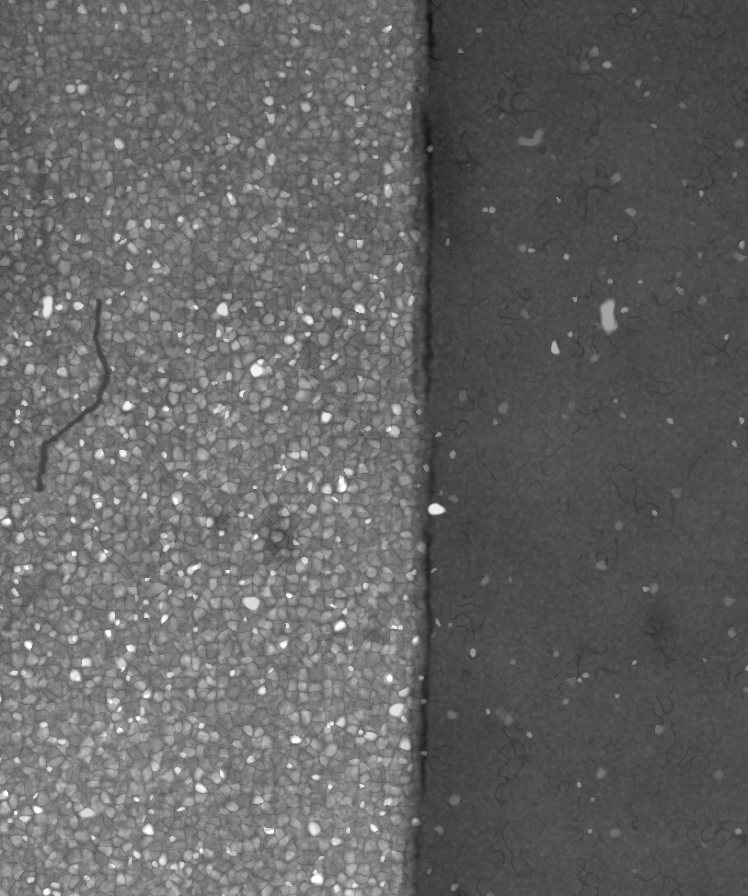
A WebGL 1 fragment shader for this texture:

```glsl
precision highp float;
// Two strips of worn asphalt meeting at a dark vertical seam: pale, stony
// paving on the left and smooth dark paving on the right. Cellular stones and
// gradient noise give the grain; distance functions place cracks and pebbles.
uniform vec2 u_resolution;

vec2 hash2(vec2 c) {
  vec3 h = fract(c.xyx * vec3(0.1031, 0.1030, 0.0973));
  h += dot(h, h.yzx + 33.33);
  return fract((h.xx + h.yz) * h.zy);
}

float gradientNoise(vec2 p) {
  vec2 i = floor(p), f = fract(p);
  vec2 u = f * f * f * (f * (f * 6.0 - 15.0) + 10.0);
  float a = dot(hash2(i) - 0.5, f);
  float b = dot(hash2(i + vec2(1, 0)) - 0.5, f - vec2(1, 0));
  float c = dot(hash2(i + vec2(0, 1)) - 0.5, f - vec2(0, 1));
  float d = dot(hash2(i + vec2(1, 1)) - 0.5, f - vec2(1, 1));
  return 2.0 * mix(mix(a, b, u.x), mix(c, d, u.x), u.y);
}

float fbm(vec2 p) {
  float sum = 0.0, amp = 0.6;
  for (int i = 0; i < 4; i++) {
    sum += amp * gradientNoise(p);
    p = p * 2.03 + 17.3;
    amp *= 0.55;
  }
  return sum;
}

// Nearest stone: x = distance to its centre, y = gap to the next, zw = random
vec4 stones(vec2 p) {
  vec2 cell = floor(p), rnd = vec2(0.0);
  float near = 9.0, next = 9.0;
  for (int j = -1; j <= 1; j++) {
    for (int i = -1; i <= 1; i++) {
      vec2 c = cell + vec2(i, j);
      float d = length(c + 0.1 + 0.8 * hash2(c) - p);
      if (d < near) {
        next = near;
        near = d;
        rnd = hash2(c + 71.7);
      } else next = min(next, d);
    }
  }
  return vec4(near, next - near, rnd);
}

// Soft stroke between two points
float stroke(vec2 p, vec2 a, vec2 b, float width) {
  vec2 ab = b - a;
  float t = clamp(dot(p - a, ab) / dot(ab, ab), 0.0, 1.0);
  return 1.0 - smoothstep(0.2 * width, width, length(p - a - ab * t));
}

float pebble(vec2 p, vec2 centre, vec2 radius) {
  return 1.0 - smoothstep(0.65, 1.2, length((p - centre) / radius));
}

float smudge(vec2 p, vec2 centre, vec2 radius) {
  vec2 d = (p - centre) / radius;
  return exp(-dot(d, d));
}

void main() {
  vec2 p = gl_FragCoord.xy / u_resolution.y;
  vec2 wob = vec2(gradientNoise(p * 65.0), gradientNoise(p * 65.0 + 40.0));
  vec2 q = p + 0.006 * wob;
  float cloud = fbm(p * 9.0), grain = fbm(p * 190.0);

  // Seam and the two sides
  float seam = 0.463 + 0.012 * smoothstep(0.0, 0.4, p.y) + 0.008 * gradientNoise(vec2(p.y * 9.0, 3.0));
  float dx = p.x - seam + 0.006 * wob.x;
  float dark = smoothstep(-0.022, 0.006, dx);

  // Pale side: coarse and fine stones with scattered bright chips
  vec4 big = stones(q * 78.0), small = stones(q * 135.0 + 9.0);
  float bigCap = 1.0 - smoothstep(0.2, 0.62, big.x);
  float smallCap = 1.0 - smoothstep(0.2, 0.65, small.x);
  float rough = mix(1.0, 0.62, smoothstep(0.5, 1.0, p.y));
  float pale = mix(0.475, 0.385, smoothstep(0.05, 0.95, p.y));
  pale += 0.09 * cloud + 0.11 * grain - 0.05 * smoothstep(0.07, 0.0, p.x) * p.y;
  pale += rough * (0.21 * bigCap * big.z * big.z + 0.15 * smallCap * (small.z - 0.25));
  pale -= 0.055 * rough * (1.0 - smoothstep(0.0, 0.22, big.y));
  pale += rough * 0.34 * bigCap * smoothstep(0.962, 0.985, big.w);
  pale += rough * 0.34 * smallCap * smoothstep(0.955, 0.975, small.w);

  // Dark side: faint grain, worm-like pits and rare specks
  float pit = 1.0 - smoothstep(0.0, 0.07, abs(gradientNoise(p * 48.0 + 5.0)));
  float tar = 0.305 - 0.035 * smoothstep(0.6, 1.0, p.y) - 0.03 * smoothstep(0.13, 0.0, dx);
  tar += 0.05 * cloud + 0.07 * grain + 0.045 * smallCap * (small.z - 0.4);
  tar -= 0.05 * pit * smoothstep(-0.1, 0.3, gradientNoise(p * 22.0));
  tar += 0.26 * smallCap * smoothstep(0.983, 0.997, small.w);
  tar += 0.15 * bigCap * smoothstep(0.975, 0.995, big.w);
  float v = mix(pale, tar, dark);

  // Broken shadow lines along the seam
  float breaks = smoothstep(-0.25, 0.25, gradientNoise(vec2(p.x * 60.0, p.y * 14.0)));
  v -= 0.11 * breaks * exp(-pow((dx - 0.004) / 0.0045, 2.0));
  v -= 0.08 * (1.0 - breaks) * exp(-pow((dx + 0.010) / 0.004, 2.0));
  v -= 0.06 * smudge(p, vec2(0.49, 0.81), vec2(0.025, 0.12));

  // Branching crack near the left edge
  float crack = stroke(q, vec2(0.111, 0.665), vec2(0.107, 0.622), 0.005);
  crack = max(crack, stroke(q, vec2(0.107, 0.622), vec2(0.120, 0.583), 0.005));
  crack = max(crack, stroke(q, vec2(0.120, 0.583), vec2(0.111, 0.551), 0.006));
  crack = max(crack, stroke(q, vec2(0.111, 0.551), vec2(0.052, 0.505), 0.006));
  crack = max(crack, stroke(q, vec2(0.052, 0.505), vec2(0.043, 0.455), 0.007));
  crack = max(crack, 0.5 * stroke(q, vec2(0.047, 0.82), vec2(0.048, 0.72), 0.006));
  crack = max(crack, 0.5 * stroke(q, vec2(0.055, 0.36), vec2(0.008, 0.30), 0.007));
  v = mix(v, 0.23, 0.8 * crack);

  // Worn dark patches
  v -= 0.13 * smudge(q, vec2(0.312, 0.395), vec2(0.02, 0.035));
  v -= 0.10 * smudge(q, vec2(0.247, 0.42), vec2(0.012, 0.016));
  v -= 0.10 * smudge(q, vec2(0.417, 0.29), vec2(0.014, 0.01));
  v -= 0.05 * smudge(q, vec2(0.735, 0.303), vec2(0.014, 0.03));

  // Loose pebbles
  v = mix(v, 0.64, pebble(q, vec2(0.679, 0.647), vec2(0.0085, 0.019)));
  v = mix(v, 0.92, pebble(q, vec2(0.487, 0.430), vec2(0.0095, 0.007)));
  v = mix(v, 0.43, pebble(q, vec2(0.592, 0.842), vec2(0.014, 0.006)));
  v = mix(v, 0.70, pebble(q, vec2(0.620, 0.612), vec2(0.005, 0.007)));
  v = mix(v, 0.95, pebble(q, vec2(0.287, 0.586), vec2(0.007, 0.008)));
  v = mix(v, 0.90, pebble(q, vec2(0.053, 0.657), vec2(0.006, 0.013)));
  v = mix(v, 0.88, pebble(q, vec2(0.249, 0.655), vec2(0.008, 0.007)));
  v = mix(v, 0.88, pebble(q, vec2(0.443, 0.208), vec2(0.007, 0.008)));
  v = mix(v, 0.85, pebble(q, vec2(0.280, 0.327), vec2(0.009, 0.006)));
  v = mix(v, 0.85, pebble(q, vec2(0.098, 0.092), vec2(0.009, 0.007)));
  gl_FragColor = vec4(vec3(clamp(v, 0.0, 1.0)), 1.0);
}
```
